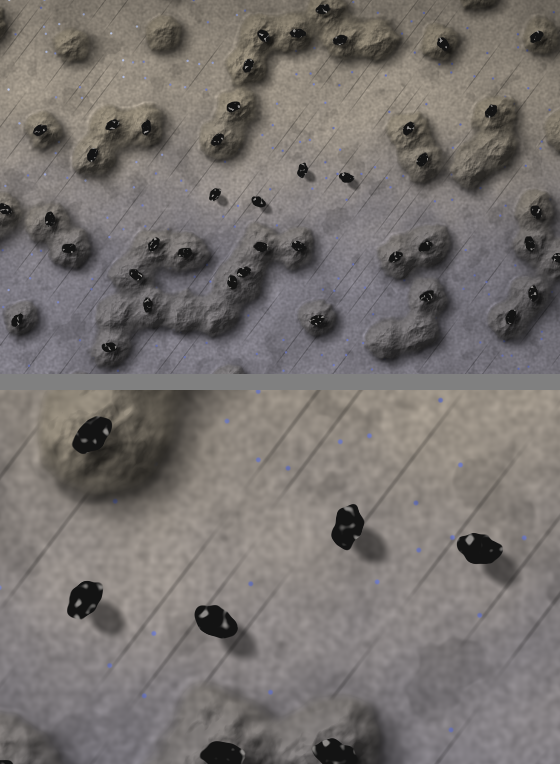
Top: the whole. Bottom: its middle third, enlarged.
A Shadertoy shader for this texture:

```glsl
// Pale, scratched ground seen from above, warm at the top and violet below, with
// craggy mounds that carry glossy black stones. Mounds are jittered clumps of merged
// discs on a grid; the slope of a gradient-noise height field gives the light.
#define CELL 0.25
#define LOBE_PITCH 0.088
#define LOBE_RADIUS 0.056
#define STONE_LENGTH 0.020
#define RELIEF 0.55
#define SHADOW_OFFSET vec2(0.019, -0.017)
#define GROUND_WARM vec3(0.595, 0.56, 0.51)
#define GROUND_COOL vec3(0.485, 0.475, 0.51)
#define MOUND_WARM vec3(0.46, 0.43, 0.375)
#define MOUND_COOL vec3(0.37, 0.36, 0.365)

vec2 hash2(vec2 p) {
    vec3 q = fract(p.xyx * vec3(0.1031, 0.1030, 0.0973));
    q += dot(q, q.yzx + 33.33);
    return fract((q.xx + q.yz) * q.zy);
}
float corner(vec2 i, vec2 f, vec2 o) { return dot(hash2(i + o) * 2.0 - 1.0, f - o); }
float gradientNoise(vec2 p) {
    vec2 i = floor(p), f = p - i, u = f * f * f * (f * (f * 6.0 - 15.0) + 10.0);
    return mix(mix(corner(i, f, vec2(0, 0)), corner(i, f, vec2(1, 0)), u.x),
               mix(corner(i, f, vec2(0, 1)), corner(i, f, vec2(1, 1)), u.x), u.y);
}
// x: plain fractal noise, y: ridged fractal noise
vec2 fractal(vec2 p) {
    vec2 sum = vec2(0.0);
    for (float weight = 0.5; weight > 0.05; weight *= 0.5) {
        float n = gradientNoise(p);
        sum += weight * vec2(n, 1.0 - 2.0 * abs(n));
        p = mat2(1.6, 1.2, -1.2, 1.6) * p + 7.3;
    }
    return sum;
}
float smoothMin(float a, float b, float k) {
    float h = max(k - abs(a - b), 0.0) / k;
    return min(a, b) - h * h * k * 0.25;
}
float stoneDistance(vec2 p, float angle) {
    vec2 q = mat2(cos(angle), -sin(angle), sin(angle), cos(angle)) * p;
    return length(q * vec2(1.0, 1.55)) - STONE_LENGTH;
}
// Distances to x: mounds, y: stones, z: stone shadows
vec3 sceneDistance(vec2 p) {
    vec3 d = vec3(1.0);
    vec2 wobble = vec2(gradientNoise(p * 17.0), gradientNoise(p * 17.0 + 40.0));
    vec2 ragged = p + 0.022 * wobble + 0.006 * gradientNoise(p * 55.0);
    for (int k = 0; k < 9; k++) {
        vec2 cell = floor(p / CELL) + vec2(k % 3 - 1, k / 3 - 1);
        vec2 jitter = 0.3 * hash2(cell + 57.0) - 0.15, kind = hash2(cell + 131.0);
        jitter.x += 0.36 * mod(cell.y, 2.0) - 0.18;
        int lobes = 1 + min(int(kind.y * 3.4), 2);
        for (int i = 0; i < lobes; i++) {
            float turn = 6.283 * kind.x + 2.1 * float(i), reach = i > 0 ? LOBE_PITCH : 0.0;
            vec2 lobe = (cell + 0.5 + jitter) * CELL + reach * vec2(cos(turn), sin(turn));
            // Keep the middle of the ground open
            if (length((lobe - vec2(0.75, 0.5)) / vec2(0.27, 0.15)) < 1.0) continue;
            float radius = LOBE_RADIUS * (lobes == 1 ? 0.88 : 1.0);
            d.x = smoothMin(d.x, length(ragged - lobe) - radius, 0.035);
            vec2 pick = hash2(lobe * 317.0), q = p - lobe - 0.025 * (pick.yx - 0.5);
            if (pick.x < 0.2) continue;
            d.y = min(d.y, stoneDistance(q, 6.283 * pick.y));
            d.z = min(d.z, stoneDistance(q - 0.6 * SHADOW_OFFSET, 6.283 * pick.y));
        }
    }
    // Four lone stones on the open ground
    for (float n = 0.0; n < 4.0; n++) {
        vec2 q = p - vec2(0.575 + 0.117 * n, 0.48 + 0.065 * step(1.5, n) - 0.02 * mod(n, 2.0));
        d.y = min(d.y, stoneDistance(q, 1.0 + 1.7 * n));
        d.z = min(d.z, stoneDistance(q - SHADOW_OFFSET, 2.4));
    }
    return d;
}
float surfaceHeight(vec2 p, float mound) {
    vec2 creased = vec2(dot(p, vec2(9.0, 12.0)), dot(p, vec2(19.0, -14.0)));
    float dome = smoothstep(0.012, -0.045, mound);
    return dome * (0.022 + 0.018 * fractal(creased).y) + 0.006 * fractal(p * 10.0).x;
}
// Thin tapered scratches, all leaning the same way
float scratches(vec2 p) {
    vec2 q = vec2(dot(p, vec2(0.6, 0.8)) / 0.22, dot(p, vec2(0.8, -0.6)) / 0.035);
    vec2 f = fract(q), pick = hash2(floor(q) + 211.0);
    float across = abs(f.y - 0.3 - 0.4 * pick.x - 0.3 * (pick.y - 0.8) * (f.x - 0.5)) * 0.035;
    float taper = smoothstep(0.0, 0.3, f.x) * smoothstep(1.0, 0.6, f.x);
    return smoothstep(0.0028, 0.0004, across) * taper * step(0.62, pick.y);
}
void mainImage(out vec4 fragColor, in vec2 fragCoord) {
    vec2 p = fragCoord / iResolution.y, dx = vec2(0.003, 0.0), dy = dx.yx;
    float px = 1.0 / iResolution.y;
    vec3 d = sceneDistance(p);
    vec2 slope = vec2(surfaceHeight(p + dx, sceneDistance(p + dx).x),
        surfaceHeight(p + dy, sceneDistance(p + dy).x)) - surfaceHeight(p, d.x);
    float light = clamp(1.0 + RELIEF * dot(slope / dx.x, vec2(0.65, -0.75)), 0.45, 1.35);
    // Ground: broad tint, stains, scratches
    float mottle = fractal(p * 5.0 + 11.0).x;
    float warmth = smoothstep(0.2, 0.78, p.y + 0.25 * mottle);
    vec3 ground = mix(GROUND_COOL, GROUND_WARM, warmth) * (1.0 + 0.28 * mottle);
    ground *= 1.0 - 0.11 * smoothstep(0.09, 0.17, fractal(p * 13.0 + 3.0).x);
    ground *= 1.0 - 0.2 * scratches(p);
    // Sparkles: white in the upper left, bluer elsewhere
    vec2 spot = p / 0.034, pick = hash2(floor(spot) + 77.0);
    float fleck = length(fract(spot) - 0.2 - 0.6 * pick) * 0.034;
    float shown = step(0.83, hash2(floor(spot) + 19.0).x);
    float white = pick.x * smoothstep(1.3, 0.2, p.x + 1.0 - p.y);
    vec3 sparkle = mix(vec3(0.42, 0.46, 0.72), vec3(0.85, 0.9, 1.0), white);
    ground = mix(ground, sparkle, shown * smoothstep(0.0022 + px, 0.001, fleck));
    // Mounds with a thrown shadow and a dark foot
    ground *= 1.0 - 0.42 * smoothstep(0.022, -0.022, sceneDistance(p - SHADOW_OFFSET).x);
    vec3 mound = mix(MOUND_COOL, MOUND_WARM, warmth);
    vec3 color = mix(ground, mound, smoothstep(0.006, -0.008, d.x));
    color *= light * (1.0 - 0.2 * exp(-abs(d.x) / 0.013));
    color *= 1.0 + 0.16 * gradientNoise(p * 130.0) + 0.1 * gradientNoise(p * 60.0);
    color *= 1.0 - 0.2 * smoothstep(0.78, 1.05, p.y) - 0.1 * smoothstep(0.9, 1.5, p.x);
    // Glossy stones
    color *= 1.0 - 0.45 * smoothstep(0.006, -0.008, d.z);
    float glint = smoothstep(0.12, 0.42, gradientNoise(p * 115.0 + 5.0));
    vec3 stone = mix(vec3(0.075), vec3(0.56, 0.55, 0.54), glint);
    color = mix(color, stone, smoothstep(px, -px, d.y + 0.006 * gradientNoise(p * 85.0)));
    fragColor = vec4(color, 1.0);
}
```
